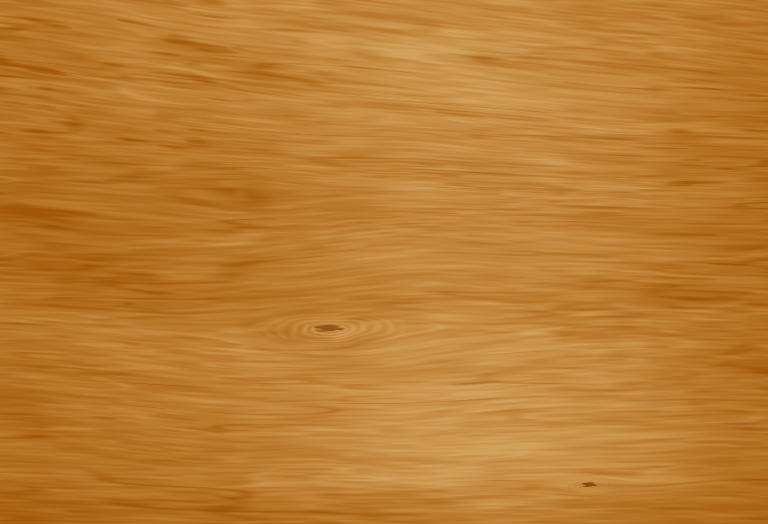
Give the GLSL for this texture, as a WebGL 1 fragment shader.

```glsl
precision highp float;
// Honey-coloured wood board with long, nearly level grain and a few knots.
// Stretched noise is sampled along a bent grain coordinate that parts around
// the knots; hair-thin fibres, rings and dark slivers are laid over soft shade.

uniform vec2 u_resolution;

#define BROAD_GRAIN 0.44
#define MID_GRAIN 0.34
#define FINE_GRAIN 0.27
#define HAIRS 0.26
#define GLOW 0.40
#define BASE_TONE 0.325
#define FLECKS 0.45
#define SLIVERS 18
#define DEEP vec3(0.658, 0.372, 0.062)
#define HONEY vec3(0.738, 0.487, 0.188)
#define PALE vec3(0.815, 0.617, 0.345)
#define CRACK vec3(0.470, 0.235, 0.015)

float hash(vec2 p) {
  return fract(sin(dot(p, vec2(127.1, 311.7))) * 43758.545);
}

float noise(vec2 p) {
  vec2 i = floor(p), f = fract(p);
  f = f * f * (3.0 - 2.0 * f);
  return mix(mix(hash(i), hash(i + vec2(1.0, 0.0)), f.x),
             mix(hash(i + vec2(0.0, 1.0)), hash(i + 1.0), f.x), f.y);
}

float fbm(vec2 p) {
  float sum = 0.0, amp = 0.5;
  for (int i = 0; i < 4; i++) {
    sum += amp * noise(p);
    p = p * vec2(1.9, 2.1) + 17.3;
    amp *= 0.52;
  }
  return sum;
}

float blob(vec2 p, vec2 center, vec2 size) {
  vec2 d = (p - center) / size;
  return exp(-dot(d, d));
}

// Height shift that spreads the grain around a knot
float part(vec2 p, vec2 center, vec2 size) {
  return -0.75 * (p.y - center.y) * blob(p, center, size);
}

// Growth rings in x, dark core in y
vec2 knot(vec2 p, vec2 center, vec2 size) {
  vec2 d = (p - center) / size;
  float r = length(d) + 0.30 * (noise(d * 2.0 + 9.0) - 0.5);
  float rings = sin(r * 32.0 + 5.0 * noise(d * 1.7));
  rings *= smoothstep(1.35, 0.6, r) * (0.2 + 1.1 * noise(d * 3.0 + 40.0));
  float core = smoothstep(0.20, 0.03, r + 0.40 * (noise(d * vec2(6.0, 9.0)) - 0.5));
  return vec2(rings, core);
}

// Grain height: falls to the right near the top, rises left of the middle
float grainHeight(vec2 p) {
  float v = p.y + 0.09 * p.x * smoothstep(0.55, 0.85, p.y);
  v -= 0.10 * (p.x - 0.5) * blob(p, vec2(0.55, 0.48), vec2(0.5, 0.10));
  v += 0.035 * (noise(p * vec2(1.6, 3.0) + 4.0) - 0.5);
  v += 0.010 * (noise(p * vec2(5.0, 11.0)) - 0.5);
  v += part(p, vec2(0.63, 0.372), vec2(0.17, 0.05));
  v += part(p, vec2(0.458, 0.632), vec2(0.14, 0.04));
  return v + part(p, vec2(1.126, 0.074), vec2(0.06, 0.02));
}

// Broad light and shade across the board
float shade(vec2 p) {
  float s = BASE_TONE + GLOW * exp(-pow((p.x - 0.92) / 0.46, 2.0));
  s += 0.18 * blob(p, vec2(0.35, 0.95), vec2(0.5, 0.16));
  s += 0.20 * blob(p, vec2(0.15, 0.36), vec2(0.35, 0.05));
  s += 0.12 * blob(p, vec2(0.75, 0.18), vec2(0.45, 0.13));
  s -= 0.16 * blob(p, vec2(0.04, 0.60), vec2(0.14, 0.07));
  s -= 0.13 * blob(p, vec2(0.35, 0.50), vec2(0.45, 0.12));
  s -= 0.15 * blob(p, vec2(1.46, 0.55), vec2(0.20, 0.35));
  return s - 0.20 * smoothstep(0.12, 0.0, p.y);
}

// Thin broken hairs where noise crosses its middle value
float hairs(vec2 q, float width) {
  float line = smoothstep(width, 0.0, abs(noise(q) - 0.5));
  return line * smoothstep(0.45, 0.85, noise(q * vec2(1.1, 0.3) + 71.0));
}

// Scattered tapering cracks that follow the grain
float slivers(vec2 p, float v) {
  float dark = 0.0;
  for (int i = 0; i < SLIVERS; i++) {
    float id = float(i) + 1.0;
    vec2 center = vec2(1.5 * hash(vec2(id, 1.7)), 1.08 * hash(vec2(id, 5.3)));
    float reach = mix(0.04, 0.17, hash(vec2(id, 8.1)));
    float along = (p.x - center.x) / reach;
    float taper = max(1.0 - along * along, 0.0);
    float across = (v - center.y) / (0.001 + 0.0015 * taper);
    dark += taper * exp(-across * across) * mix(0.12, 0.40, hash(vec2(id, 3.9)));
  }
  return min(dark, 0.45);
}

void main() {
  vec2 p = gl_FragCoord.xy / u_resolution.y;
  float v = grainHeight(p);
  float drift = p.x + 0.12 * noise(vec2(p.x * 2.0, v * 20.0));

  // Grain from wide bands down to fine fibres
  float tone = shade(p);
  tone += BROAD_GRAIN * (fbm(vec2(drift * 1.8, v * 12.0)) - 0.48);
  tone += MID_GRAIN * (fbm(vec2(drift * 5.0, v * 50.0) + 31.0) - 0.48);
  tone += FINE_GRAIN * (noise(vec2(drift * 12.0, v * 190.0) + 57.0) - 0.5);
  tone += FINE_GRAIN * (noise(vec2(drift * 20.0, v * 290.0) + 13.0) - 0.5);

  // Crisp dark and pale hairs
  tone -= HAIRS * hairs(vec2(drift * 2.6, v * 40.0), 0.08);
  tone -= HAIRS * hairs(vec2(drift * 5.0, v * 85.0) + 23.0, 0.15);
  tone += 0.7 * HAIRS * hairs(vec2(drift * 5.0, v * 70.0) + 91.0, 0.13);

  // Short flecks, strongest at the upper left and right edge
  float worn = blob(p, vec2(0.2, 0.88), vec2(0.4, 0.18))
             + 0.6 * blob(p, vec2(1.4, 0.6), vec2(0.25, 0.5)) + 0.12;
  float fleck = noise(vec2(drift * 13.0, v * 120.0) + 83.0);
  tone -= FLECKS * worn * smoothstep(0.64, 0.92, fleck);

  // Knots: a ringed eye, a pale bump and a small dark pit
  vec2 eye = knot(p, vec2(0.63, 0.372), vec2(0.125, 0.032));
  vec2 pit = knot(p, vec2(1.126, 0.074), vec2(0.06, 0.022));
  tone += 0.17 * eye.x + 0.03 * pit.x;
  tone += 0.30 * blob(p, vec2(0.458, 0.632), vec2(0.014, 0.008));
  tone -= 0.14 * blob(p, vec2(0.458, 0.625), vec2(0.10, 0.022));

  tone = clamp(tone, -0.15, 1.05);
  vec3 color = mix(DEEP, HONEY, min(tone * 2.0, 1.0));
  color = mix(color, PALE, max(tone * 2.0 - 1.0, 0.0));
  color = mix(color, CRACK, slivers(p, v));
  color = mix(color, CRACK, 0.65 * eye.y + 0.75 * pit.y * (1.0 - eye.y));
  gl_FragColor = vec4(color, 1.0);
}
```
